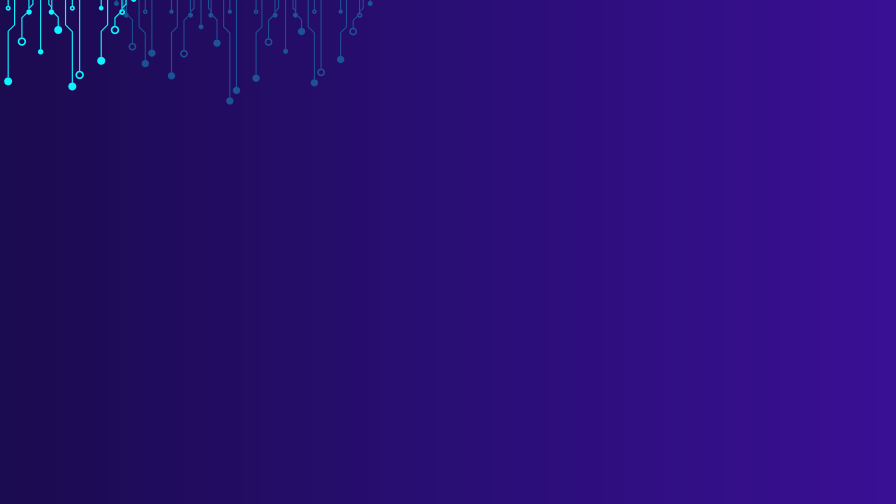
Give the GLSL for this background, as a Shadertoy shader.

```glsl
// Violet horizontal gradient with circuit traces hanging from the top left.
// One motif of four wire clusters is built from segment and disc distances,
// then drawn twice: a faint copy, and a larger bright copy shifted left.

const float CANVAS_HEIGHT = 432.0;   // design units from bottom to top
const vec3 VIOLET_LEFT = vec3(0.105, 0.042, 0.310);
const vec3 VIOLET_MID = vec3(0.160, 0.055, 0.455);
const vec3 VIOLET_RIGHT = vec3(0.225, 0.060, 0.580);
const vec3 FAINT_BLUE = vec3(0.11, 0.35, 0.61);
const vec3 BRIGHT_CYAN = vec3(0.06, 0.95, 1.00);

const float WIRE_HALF_WIDTH = 0.45;
const float RING_HALF_WIDTH = 0.65;
const float CLUSTER_START = 74.5;
const float CLUSTER_STEP = 72.5;
const float PIN_DROP = 10.0;
const float PIN_RADIUS = 1.8;

// Bright copy: scale, and the motif point that meets its anchor
const float BRIGHT_SCALE = 1.1;
const vec2 BRIGHT_ANCHOR = vec2(7.0, -4.0);
const vec2 MOTIF_ANCHOR = vec2(219.5, 0.0);

// Wire shape by slot within a cluster
const int SLOTS = 8;
const int CLUSTERS = 4;
const float OFFSET[8] = float[8](0.0, 10.7, 16.3, 25.3, 33.7, 39.0, 50.0, 55.7);
const float DROP[8] = float[8](67.0, 36.0, 13.0, 44.0, 13.0, 27.0, 71.0, 62.0);
const float JOG[8] = float[8](5.0, 5.5, 3.0, 0.0, -2.0, -5.0, -5.3, 0.0);
const float JOG_DEPTH[8] = float[8](23.0, 12.0, 7.0, 0.0, 7.0, 12.0, 23.0, 0.0);

// Length change by cluster: x head, y middle, z centre, w tail
const vec4 STRETCH[4] = vec4[4](
    vec4(0.0, 13.0, -41.0, -16.5), vec4(-2.0, 10.0, -21.0, 15.5),
    vec4(0.0), vec4(-16.0, -9.0, -41.0, 0.0));
const int RING_BITS[4] = int[4](32, 2, 130, 6);   // slots ending in rings

float segmentDistance(vec2 p, vec2 a, vec2 b) {
    vec2 ab = b - a;
    float t = clamp(dot(p - a, ab) / max(dot(ab, ab), 1e-4), 0.0, 1.0);
    return length(p - a - ab * t);
}

float terminalDistance(vec2 p, vec2 center, float radius, bool ring) {
    float d = length(p - center) - radius;
    return ring ? abs(d + 0.5) - RING_HALF_WIDTH : d;
}

float wireDrop(int slot, int cluster) {
    vec4 stretch = STRETCH[cluster];
    float extra = 0.0;
    if (slot == 0) extra = stretch.x;
    else if (slot == 1 || slot == 5) extra = stretch.y;
    else if (slot == 3) extra = stretch.z;
    else if (slot >= 6) extra = stretch.w;
    return DROP[slot] + extra;
}

// One wire: upper run, diagonal jog, lower run and terminal
float wireDistance(vec2 p, int slot, int cluster) {
    float x = CLUSTER_START + CLUSTER_STEP * float(cluster) + OFFSET[slot];
    float drop = wireDrop(slot, cluster);
    float radius = slot >= 2 && slot <= 4 ? 2.1 : 3.1;
    float jog = JOG[slot];
    float tip = drop - radius;
    float bend = min(JOG_DEPTH[slot], tip - abs(jog));
    vec2 upper = vec2(x + jog, bend);
    vec2 lower = vec2(x, bend + abs(jog));
    float d = segmentDistance(p, vec2(x + jog, -20.0), upper);
    d = min(d, segmentDistance(p, upper, lower));
    d = min(d, segmentDistance(p, lower, vec2(x, tip))) - WIRE_HALF_WIDTH;
    bool ring = ((RING_BITS[cluster] >> slot) & 1) == 1;
    d = min(d, terminalDistance(p, vec2(x, drop), radius, ring));

    // Short pin above the long jogged wires
    if (slot == 0 || slot == 6) {
        float pin = segmentDistance(p, vec2(x, -20.0), vec2(x, PIN_DROP - PIN_RADIUS));
        d = min(d, pin - WIRE_HALF_WIDTH);
        bool pinRing = cluster % 2 == 0;
        d = min(d, terminalDistance(p, vec2(x, PIN_DROP), PIN_RADIUS, pinRing));
    }
    return d;
}

// The outer clusters keep only the slots nearest the middle
float motifDistance(vec2 p) {
    float d = 1e3;
    for (int cluster = 0; cluster < CLUSTERS; cluster++) {
        int first = cluster == 0 ? 3 : 0;
        int last = cluster == CLUSTERS - 1 ? 3 : SLOTS - 1;
        for (int slot = first; slot <= last; slot++)
            d = min(d, wireDistance(p, slot, cluster));
    }
    return d;
}

void mainImage(out vec4 fragColor, in vec2 fragCoord) {
    float pixel = CANVAS_HEIGHT / iResolution.y;
    vec2 p = vec2(fragCoord.x, iResolution.y - fragCoord.y) * pixel;

    // Background
    float u = fragCoord.x / iResolution.x;
    vec3 color = mix(VIOLET_LEFT, VIOLET_MID, clamp(u * 2.0, 0.0, 1.0));
    color = mix(color, VIOLET_RIGHT, clamp(u * 2.0 - 1.0, 0.0, 1.0));

    // Traces, faint copy first
    float faint = motifDistance(p);
    vec2 q = (p - BRIGHT_ANCHOR) / BRIGHT_SCALE + MOTIF_ANCHOR;
    float bright = motifDistance(q) * BRIGHT_SCALE;
    color = mix(color, FAINT_BLUE, 0.9 * clamp(0.5 - faint / pixel, 0.0, 1.0));
    color = mix(color, BRIGHT_CYAN, clamp(0.5 - bright / pixel, 0.0, 1.0));
    fragColor = vec4(color, 1.0);
}
```
